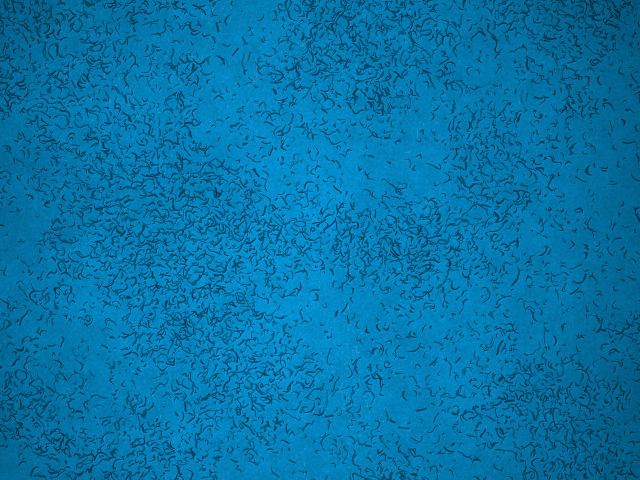
Give the GLSL for this texture, as a Shadertoy shader.

```glsl
// Blue painted stucco: short wormy grooves in swirling drifts, fine grain and dark edges.

const vec3 PAINT  = vec3(0.014, 0.550, 0.790);
const vec3 GROOVE = vec3(0.010, 0.150, 0.230);
const vec3 GLINT  = vec3(0.300, 0.740, 0.880);

float hash(vec2 p) {
    vec3 q = fract(p.xyx * 0.1031);
    q += dot(q, q.yzx + 33.33);
    return fract((q.x + q.y) * q.z);
}

vec2 hash2(vec2 p) {
    return vec2(hash(p), hash(p + 57.3));
}

float noise(vec2 p) {
    vec2 i = floor(p), f = fract(p);
    f = f * f * (3.0 - 2.0 * f);
    float low  = mix(hash(i), hash(i + vec2(1, 0)), f.x);
    float high = mix(hash(i + vec2(0, 1)), hash(i + vec2(1, 1)), f.x);
    return mix(low, high, f.y);
}

float fbm(vec2 p) {
    float sum = 0.0, gain = 0.5;
    for (int i = 0; i < 4; i++) {
        sum += gain * noise(p);
        p = p * 2.03 + 17.1;
        gain *= 0.5;
    }
    return sum / 0.9375;
}

// Direction of the trowel strokes
float flowAngle(vec2 p) {
    return 1.2 + 9.0 * (noise(p * 4.5 + 3.7) - 0.5);
}

// Distance to a bent stroke centred on the origin
float strokeDistance(vec2 p, float angle, float halfLength, float bend) {
    float c = cos(angle), s = sin(angle);
    vec2 q = vec2(c * p.x + s * p.y, c * p.y - s * p.x);
    q.y += bend * (q.x * q.x / halfLength - 0.4 * halfLength);
    return length(vec2(max(abs(q.x) - halfLength, 0.0), q.y));
}

// One scattered stroke per cell, thinned out where the drifts are sparse
float grooves(vec2 p, float cellSize, float width, float spread, float seed, float soft) {
    vec2 home = floor(p / cellSize);
    float ink = 0.0;
    for (int y = -1; y <= 1; y++)
    for (int x = -1; x <= 1; x++) {
        vec2 cell = home + vec2(x, y);
        vec2 key = cell + seed;
        vec2 centre = (cell + hash2(key)) * cellSize;
        vec2 shape = hash2(key + 131.7);
        vec2 look = hash2(key + 271.9);
        float density = smoothstep(0.22, 0.78, fbm(centre * 6.0 + 9.0));
        if (look.x > mix(0.12, 0.95, density)) continue;
        float angle = flowAngle(centre) + spread * (shape.x - 0.5);
        float halfLength = cellSize * mix(0.12, 0.85, shape.y * shape.y);
        float bend = 1.6 * (hash(key + 419.3) - 0.5);
        float d = strokeDistance(p - centre, angle, halfLength, bend);
        d -= width * mix(0.75, 1.25, look.y);
        float strength = mix(0.55, 1.0, hash(key + 613.1));
        ink = max(ink, strength * (1.0 - smoothstep(-soft, soft, d)));
    }
    return ink;
}

// Wobbled union of short pits and longer worm tracks
float relief(vec2 p, float soft) {
    vec2 wobble = vec2(noise(p * 75.0), noise(p * 75.0 + 41.0)) - 0.5;
    vec2 q = p + 0.0075 * wobble;
    float pits = grooves(q, 0.0115, 0.0014, 2.6, 11.0, soft);
    float tracks = grooves(q, 0.0210, 0.0012, 1.3, 733.0, soft);
    return max(pits, tracks);
}

float edgeShade(vec2 uv) {
    vec2 v = uv - vec2(0.46, 0.47);
    return 1.0 - 0.85 * dot(v * v, vec2(1.2, 0.5));
}

void mainImage(out vec4 fragColor, in vec2 fragCoord) {
    vec2 uv = fragCoord / iResolution.xy;
    vec2 p = fragCoord / iResolution.y;
    float soft = 0.8 / iResolution.y;

    // Paint with cloudy patches and fine grain
    float patches = fbm(p * 5.0 + 2.0) - 0.5;
    float mottle = fbm(p * 38.0 + 8.0) - 0.5;
    float grain = noise(p * 310.0) - 0.5;
    vec3 color = PAINT * (1.0 + 0.16 * patches + 0.12 * mottle + 0.13 * grain);

    // Grooves with a faint lit lip
    float ink = relief(p, soft);
    float lip = max(relief(p + vec2(-0.0018, 0.0024), soft) - ink, 0.0);
    color *= 1.0 + 0.09 * lip;
    color = mix(color, GROOVE, 0.86 * ink);

    // Sparse glints on raised grains
    float glint = smoothstep(0.86, 0.97, noise(p * 230.0 + 91.0));
    glint *= smoothstep(0.40, 0.70, fbm(p * 7.0 + 31.0));
    color = mix(color, GLINT, 0.45 * glint * (1.0 - ink));

    fragColor = vec4(color * edgeShade(uv), 1.0);
}
```
